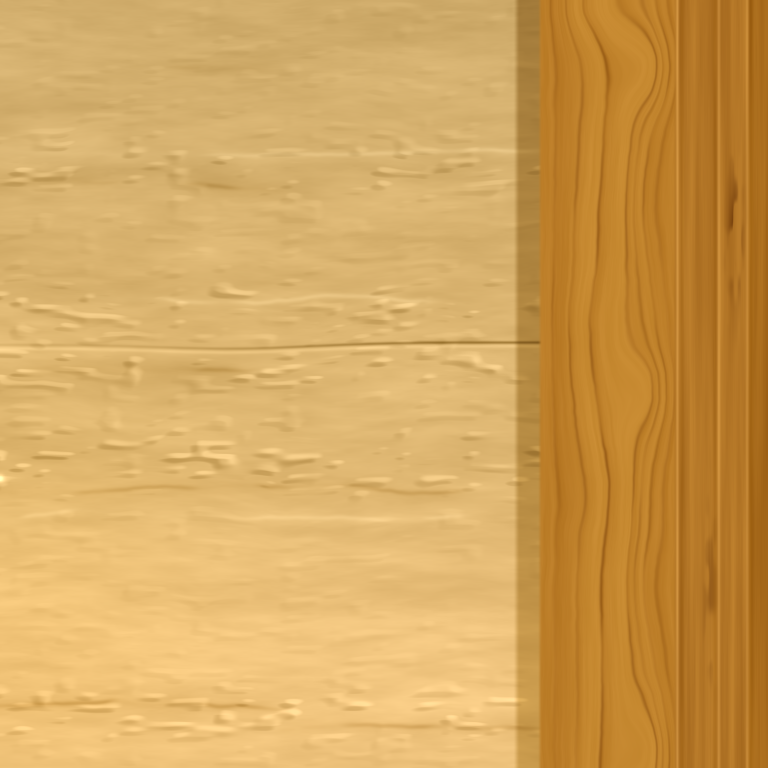
A Shadertoy shader for this texture:

```glsl
// Warm veined travertine wall beside a shadow gap and a grained wooden door frame.
#define WALL_TOP vec3(0.825, 0.685, 0.43)
#define WALL_MID vec3(0.865, 0.712, 0.445)
#define WALL_LOW vec3(0.938, 0.767, 0.492)
#define WOOD_PALE vec3(0.785, 0.545, 0.195)
#define WOOD_DEEP vec3(0.69, 0.44, 0.12)
#define TRIM_COLOR vec3(0.70, 0.46, 0.15)
#define WALL_EDGE 0.671
#define WOOD_EDGE 0.703
#define TRIM_EDGE 0.879
#define SEAM_Y 0.551
#define SOFT 0.003

float hash(vec2 p) {
    return fract(sin(dot(p, vec2(127.1, 311.7))) * 43758.5453);
}
float noise(vec2 p) {
    vec2 i = floor(p), f = fract(p);
    f = f * f * (3.0 - 2.0 * f);
    return mix(mix(hash(i), hash(i + vec2(1, 0)), f.x),
               mix(hash(i + vec2(0, 1)), hash(i + vec2(1, 1)), f.x), f.y);
}
float fbm(vec2 p) {
    float sum = 0.0, amp = 0.53;
    for (int i = 0; i < 4; i++) {
        sum += amp * noise(p);
        p = p * 2.03 + 17.3;
        amp *= 0.5;
    }
    return sum;
}
// Soft bump centred on zero
float bell(float d, float width) {
    d /= width;
    return exp(-d * d);
}
float span(float x, float a, float b) {
    return smoothstep(a - 0.03, a + 0.03, x) * (1.0 - smoothstep(b - 0.03, b + 0.03, x));
}

// Each vein: height, left end, right end, strength (negative is dark)
const vec4 VEINS[10] = vec4[10](
    vec4(0.915, 0.22, 0.36, -0.07), vec4(0.802, -0.1, 0.70, 0.06),
    vec4(0.768, -0.1, 0.14, -0.08), vec4(0.755, 0.25, 0.36, -0.13),
    vec4(0.610, 0.12, 0.56, 0.06),  vec4(0.522, 0.04, 0.32, -0.08),
    vec4(0.365, -0.1, 0.60, -0.08), vec4(0.329, -0.1, 0.60, 0.05),
    vec4(0.080, -0.1, 0.36, -0.10), vec4(0.052, 0.38, 0.70, -0.09));

vec3 wall(vec2 p) {
    vec3 col = mix(WALL_LOW, WALL_MID, smoothstep(0.1, 0.5, p.y));
    col = mix(col, WALL_TOP, smoothstep(0.5, 1.0, p.y));
    col += vec3(0.025, 0.015, -0.01) * bell(p.x, 0.3) * bell(p.y - 0.2, 0.3);
    // Layered clouding and fine sediment
    float y = p.y + 0.025 * (fbm(vec2(p.x * 5.0, p.y * 6.0)) - 0.5);
    col += 0.085 * (fbm(vec2(p.x * 3.5, y * 22.0)) - 0.5);
    col += 0.065 * (fbm(vec2(p.x * 18.0, y * 85.0)) - 0.5);
    // Small lit and shaded pits, gathered in beds
    float beds = 0.25 + bell(p.y - 0.6, 0.03) + bell(p.y - 0.52, 0.025) + bell(p.y - 0.4, 0.04)
               + 0.7 * bell(p.y - 0.78, 0.035) + bell(p.y - 0.07, 0.03);
    vec2 q = vec2(p.x * 34.0, y * 125.0);
    col += 0.085 * beds * (smoothstep(0.66, 0.95, noise(q)) - smoothstep(0.66, 0.95, noise(q + vec2(0.3, 0.8))));
    // Broken veins
    for (int i = 0; i < 10; i++) {
        vec4 v = VEINS[i];
        float seed = float(i) * 7.0;
        float d = p.y - v.x - 0.022 * (fbm(vec2(p.x * 9.0, seed)) - 0.5);
        d += i == 3 ? 0.16 * (p.x - 0.3) : 0.0;
        float gaps = smoothstep(0.3, 0.75, noise(vec2(p.x * 17.0, seed)));
        float line = bell(d, 0.0032) * (0.12 + 0.88 * gaps) + 0.25 * bell(d, 0.014);
        col += v.w * line * span(p.x, v.y, v.z) * vec3(0.9, 1.0, 1.1);
    }
    // Joint between slabs, with a lit lip
    float seam = p.y - SEAM_Y + 0.005 * bell(p.x - 0.3, 0.13) - 0.003 * smoothstep(0.3, 0.6, p.x);
    col -= bell(seam, 0.002) * mix(0.05, 0.23, smoothstep(0.1, 0.65, p.x));
    col += bell(seam + 0.005, 0.0024) * 0.06;
    return col + 0.25 * bell(length(p - vec2(0.0, 0.377)), 0.005);
}

// Growth lines: resting position, strength
const vec2 GRAIN[7] = vec2[7](vec2(0.722, 0.4), vec2(0.750, 0.6), vec2(0.782, 0.95),
    vec2(0.823, 0.75), vec2(0.836, 0.45), vec2(0.851, 0.6), vec2(0.867, 0.4));

vec3 panel(vec2 p) {
    // Sideways sway of the inner and outer grain
    float inner = -0.026 * bell(p.y - 1.0, 0.05) + 0.01 * bell(p.y - 0.88, 0.07)
                - 0.014 * bell(p.y - 0.58, 0.09) + 0.011 * bell(p.y - 0.36, 0.07);
    float outer = 0.036 * bell(p.y - 0.91, 0.055) - 0.014 * bell(p.y - 0.73, 0.09)
                + 0.031 * bell(p.y - 0.49, 0.055) - 0.014 * bell(p.y - 0.245, 0.08)
                + 0.038 * bell(p.y - 0.02, 0.07);
    outer *= 1.0 - 0.65 * smoothstep(0.84, 0.89, p.x);
    float g = p.x - mix(inner * smoothstep(0.70, 0.77, p.x), outer, smoothstep(0.785, 0.85, p.x));
    g += 0.009 * (fbm(p * vec2(9, 14)) - 0.5);
    float deep = 0.5 * (1.0 - smoothstep(0.735, 0.762, g)) + 0.3 * smoothstep(0.845, 0.87, g), dark = 0.0;
    for (int i = 0; i < 7; i++) {
        float d = g - GRAIN[i].x, breaks = smoothstep(0.1, 0.8, noise(vec2(float(i) * 9.0, p.y * 13.0)));
        deep += GRAIN[i].y * 0.7 * smoothstep(-0.003, 0.002, d) * exp(-max(d, 0.0) * 90.0);
        dark += GRAIN[i].y * (0.25 + 0.75 * breaks) * bell(d, 0.0024);
    }
    vec3 col = mix(WOOD_PALE, WOOD_DEEP, clamp(deep, 0.0, 1.0)) - vec3(0.13, 0.12, 0.06) * dark;
    return col + 0.05 * (fbm(vec2(g * 240.0, p.y * 9.0)) - 0.5);
}

vec3 trim(vec2 p) {
    vec3 col = TRIM_COLOR + vec3(0.15, 0.14, 0.09) * (fbm(vec2(p.x * 130.0, p.y * 3.0)) - 0.5);
    col -= 0.045 * smoothstep(0.972, 0.978, p.x);
    // Moulding ridges, then dark pores
    float ridge = bell(p.x - 0.882, 0.002) + 0.8 * bell(p.x - 0.936, 0.002) + 0.6 * bell(p.x - 0.973, 0.002);
    float groove = bell(p.x - 0.888, 0.003) + bell(p.x - 0.931, 0.003) + bell(p.x - 0.978, 0.003);
    col += vec3(0.13, 0.13, 0.11) * ridge - 0.035 * groove;
    float knots = bell(p.x - 0.957, 0.009) * bell(p.y - 0.69, 0.08) + 0.5 * bell(p.x - 0.925, 0.008) * bell(p.y - 0.22, 0.1);
    return col - vec3(0.24, 0.21, 0.1) * knots * smoothstep(0.4, 0.8, noise(p * vec2(190, 32)));
}

void mainImage(out vec4 fragColor, in vec2 fragCoord) {
    vec2 p = fragCoord / iResolution.xy;
    // Shadow gap, deepest near the top
    vec3 shade = mix(vec3(0.85, 0.80, 0.62), vec3(0.78, 0.71, 0.54), p.y);
    vec3 col = wall(p) * mix(vec3(1), shade, smoothstep(WALL_EDGE - SOFT, WALL_EDGE + SOFT * 2.0, p.x));
    col = mix(col, panel(p), smoothstep(WOOD_EDGE - SOFT, WOOD_EDGE + SOFT, p.x));
    col = mix(col, trim(p), smoothstep(TRIM_EDGE - SOFT, TRIM_EDGE + SOFT, p.x));
    fragColor = vec4(clamp(col, 0.0, 1.0), 1.0);
}
```
